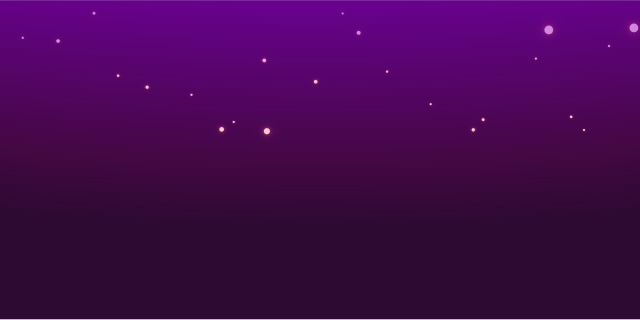
Write a WebGL 2 fragment shader that draws this background.

```glsl
#version 300 es
precision highp float;
// Violet dusk sky fading to dark plum, with scattered glowing lights near the top.

uniform vec2 u_resolution;
out vec4 outColor;

// Sky: colours by depth, where 0 is the top edge and 1 the bottom
const vec3 SKY_TOP = vec3(0.41, 0.005, 0.56);
const vec3 SKY_MID = vec3(0.265, 0.03, 0.26);
const vec3 SKY_LOW = vec3(0.176, 0.039, 0.196);
const float MID_DEPTH = 0.51;
const float LOW_DEPTH = 0.71;
const float SIDE_BEND = 0.05;

// Lights: sizes are fractions of the canvas height
const int SMALL_COUNT = 20;
const int LARGE_COUNT = 3;
const float SMALL_RADIUS = 0.003;
const float SMALL_SPREAD = 0.005;
const vec2 DEPTH_RANGE = vec2(0.04, 0.41);
const vec3 CORE_WARM = vec3(0.98, 0.80, 0.78);
const vec3 CORE_VIOLET = vec3(0.80, 0.50, 0.86);
const vec3 GLOW_COLOR = vec3(0.55, 0.22, 0.16);
const float GLOW_STRENGTH = 0.45;

// Large lights follow an arc that settles toward the upper right
const vec2 ARC_END = vec2(1.048, 0.087);
const vec2 ARC_SPAN = vec2(-0.631, 0.323);
const vec2 ARC_DECAY = vec2(0.302, 0.02);

// Thin pale borders
const vec3 EDGE_COLOR = vec3(0.90, 0.86, 0.91);
const float EDGE_WIDTH = 0.0026;
const float TOP_EDGE_ALPHA = 0.2;

float hash(float n) {
    return fract(sin(n * 12.9898) * 43758.5453);
}

vec3 skyColor(vec2 uv) {
    float side = 2.0 * uv.x - 1.0;
    float depth = uv.y + SIDE_BEND * side * side;
    vec3 upper = mix(SKY_TOP, SKY_MID, clamp(depth / MID_DEPTH, 0.0, 1.0));
    return mix(upper, SKY_LOW, clamp((depth - MID_DEPTH) / (LOW_DEPTH - MID_DEPTH), 0.0, 1.0));
}

// Soft disc with a warm halo; the core turns violet higher up
vec3 addLight(vec3 color, vec2 uv, vec2 center, float radius, float aspect, float pixel) {
    float dist = length((uv - center) * vec2(aspect, 1.0));
    float halo = exp(-max(dist - radius, 0.0) / (0.6 * radius));
    float disc = clamp((radius - dist) / pixel + 0.5, 0.0, 1.0);
    float lowness = smoothstep(DEPTH_RANGE.x, 0.3, center.y);
    vec3 core = mix(CORE_VIOLET, CORE_WARM, lowness);
    color += GLOW_COLOR * GLOW_STRENGTH * halo * mix(0.5, 1.0, lowness);
    return mix(color, core, disc);
}

void main() {
    vec2 uv = gl_FragCoord.xy / u_resolution;
    uv.y = 1.0 - uv.y;
    float aspect = u_resolution.x / u_resolution.y;
    float pixel = 1.0 / u_resolution.y;
    vec3 color = skyColor(uv);

    // Small lights: one per column with random offset, depth and size
    for (int i = 0; i < SMALL_COUNT; i++) {
        float id = float(i);
        float x = (id + hash(id + 1.7)) / float(SMALL_COUNT);
        float y = mix(DEPTH_RANGE.x, DEPTH_RANGE.y, hash(id + 31.3));
        float radius = SMALL_RADIUS + SMALL_SPREAD * pow(hash(id + 67.9), 3.0);
        color = addLight(color, uv, vec2(x, y), radius, aspect, pixel);
    }

    // Large lights
    for (int i = 0; i < LARGE_COUNT; i++) {
        vec2 center = ARC_END + ARC_SPAN * pow(ARC_DECAY, vec2(float(i)));
        float radius = mix(0.0135, 0.0095, smoothstep(0.1, 0.4, center.y));
        color = addLight(color, uv, center, radius, aspect, pixel);
    }

    // Borders, weighted by how much of the pixel they cover
    float bottomEdge = clamp((EDGE_WIDTH - (1.0 - uv.y)) / pixel + 0.5, 0.0, 1.0);
    float topEdge = clamp((EDGE_WIDTH - uv.y) / pixel + 0.5, 0.0, 1.0);
    color = mix(color, EDGE_COLOR, max(bottomEdge, TOP_EDGE_ALPHA * topEdge));

    outColor = vec4(clamp(color, 0.0, 1.0), 1.0);
}
```
